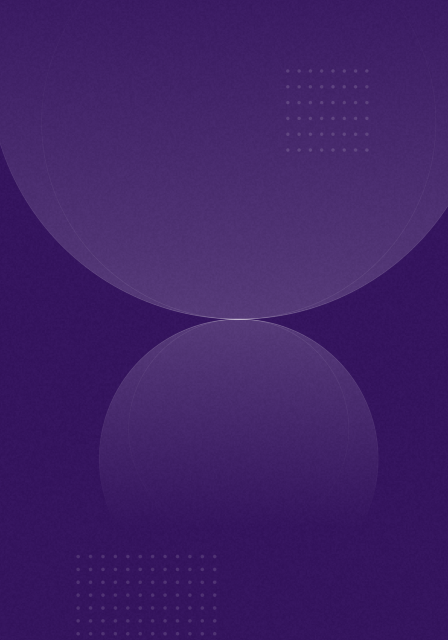
A Shadertoy shader for this background:

```glsl
// Two translucent discs touch on a violet ground, each with a thin rim and an inner ring.
// Distance functions shape the discs, vertical gradients fade them away from the contact,
// and two repeated dot grids plus fine grain finish the surface.

const vec3 GROUND = vec3(0.207, 0.080, 0.370);
const vec3 LIGHT = vec3(1.0, 0.99, 1.0);
const vec2 CONTACT = vec2(0.373, 0.5013);

float hash(vec2 p) {
    vec3 q = fract(vec3(p.xyx) * 0.1031);
    q += dot(q, q.yzx + 33.33);
    return fract((q.x + q.y) * q.z);
}

float valueNoise(vec2 p) {
    vec2 cell = floor(p);
    vec2 f = fract(p);
    f = f * f * (3.0 - 2.0 * f);
    float low = mix(hash(cell), hash(cell + vec2(1.0, 0.0)), f.x);
    float high = mix(hash(cell + vec2(0.0, 1.0)), hash(cell + 1.0), f.x);
    return mix(low, high, f.y);
}

// Signed distance to a disc resting on the contact point; side is +1 above, -1 below
float discDistance(vec2 p, float radius, float side) {
    return length(p - CONTACT - vec2(0.0, side * radius)) - radius;
}

float fillMask(float d, float pixel) {
    return 1.0 - smoothstep(-0.5 * pixel, 0.5 * pixel, d);
}

float lineMask(float d, float width, float pixel) {
    return 1.0 - smoothstep(0.0, 0.5 * width + 0.5 * pixel, abs(d));
}

// Opacity of a disc with its rim and inner ring
float discLight(vec2 p, float radius, float innerRadius, float side, float fade, float pixel) {
    float outer = discDistance(p, radius, side);
    float inner = discDistance(p, innerRadius, side);
    float glow = exp(-length(p - CONTACT) * 16.0);
    float fill = 0.165 * fade * fillMask(outer, pixel);
    float rim = (0.09 * fade + 0.24 * glow) * lineMask(outer, 0.0013, pixel);
    float ring = (0.022 + 0.035 * fade) * sqrt(fade) * lineMask(inner, 0.0012, pixel);
    return fill + rim + ring;
}

// Dots repeated from the lower left dot; count gives columns and rows
float dotGrid(vec2 p, vec2 first, vec2 spacing, vec2 count, float radius, float pixel) {
    vec2 index = clamp(round((p - first) / spacing), vec2(0.0), count - 1.0);
    float d = length(p - first - index * spacing) - radius;
    return 1.0 - smoothstep(-0.7 * pixel, 0.7 * pixel, d);
}

void mainImage(out vec4 fragColor, in vec2 fragCoord) {
    vec2 p = fragCoord / iResolution.y;
    float pixel = 1.0 / iResolution.y;
    float rise = p.y - CONTACT.y;

    // Discs brightest at the contact
    float upperFade = mix(1.0, 0.17, clamp(rise / 0.4987, 0.0, 1.0));
    float lowerFade = clamp(1.0 + rise / 0.325, 0.0, 1.0);
    float light = discLight(p, 0.3906, 0.308, 1.0, upperFade, pixel);
    light += discLight(p, 0.218, 0.172, -1.0, lowerFade, pixel);
    vec3 color = mix(GROUND, LIGHT, light);

    // Dot grids
    float dots = 0.14 * dotGrid(p, vec2(0.4497, 0.7656), vec2(0.01765, 0.0247),
                                vec2(8.0, 6.0), 0.0026, pixel);
    dots += 0.13 * dotGrid(p, vec2(0.1221, 0.0098), vec2(0.0194, 0.0201),
                           vec2(12.0, 7.0), 0.0027, pixel);
    color = mix(color, LIGHT, dots);

    // Fine grain
    float grain = valueNoise(p * 420.0) - 0.5;
    grain += 0.5 * (hash(floor(p * 512.0)) - 0.5);
    color += grain * vec3(0.020, 0.018, 0.024);

    fragColor = vec4(clamp(color, 0.0, 1.0), 1.0);
}
```
